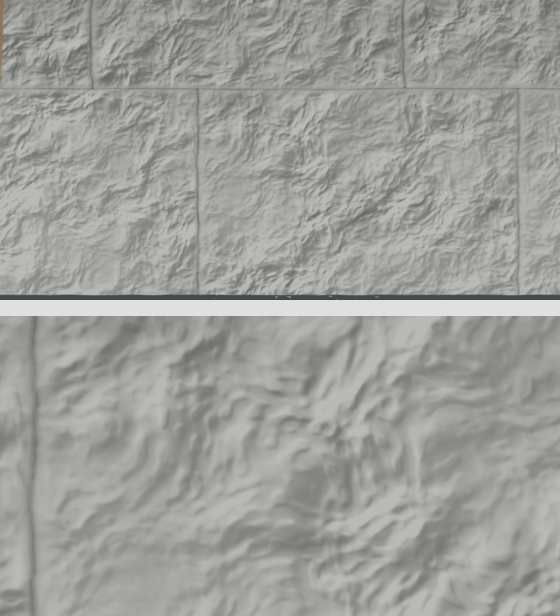
Top, the full canvas; bottom, a detail of the centre.
A Shadertoy shader for this texture:

```glsl
// Layout, in units of canvas height
const float BED_Y = 0.704;              // joint between the two courses
const vec2 UPPER = vec2(0.306, 1.041);  // first joint, stone length
const vec2 LOWER = vec2(0.658, 1.068);
const float JOINT_WIDTH = 0.0045;
const float BED_WIDTH = 0.0030;
const float JOINT_WAVER = 0.011;
const float BASE_HEIGHT = 0.017;        // dark strip under the wall

// Relief and light
const float RELIEF_FREQ = 7.0;
const vec2 RELIEF_STRETCH = vec2(0.92, 1.10);
const float RELIEF_GAIN = 0.50;
const float CHIPPING = 0.55;            // share of steep broken ledges
const float WARP = 0.030;
const float SHADE_STRENGTH = 0.044;
const float PIT_DEPTH = 0.045;
const float LIGHT_STEP = 0.005;
const vec2 LIGHT_DIR = vec2(-0.70, 0.71);

// Colours
const vec3 STONE_DARK = vec3(0.40, 0.407, 0.39);
const vec3 STONE_LIGHT = vec3(0.725, 0.73, 0.72);
const vec3 BASE_COLOR = vec3(0.26, 0.29, 0.30);
const vec3 SIDE_COLOR = vec3(0.55, 0.46, 0.36);

float hash(vec2 p) {
    uvec2 q = uvec2(ivec2(p)) * uvec2(1597u, 3859u);
    uint n = (q.x ^ (q.y << 7u)) * 747796u + 28913u;
    n = (n ^ (n >> 15u)) * 277803u;
    n = (n ^ (n >> 13u)) * 912931u;
    return float((n ^ (n >> 16u)) & 65535u) / 65536.0;
}

vec2 cellGradient(vec2 cell) {
    float a = 6.2832 * hash(cell + 557.0);
    return vec2(cos(a), sin(a));
}

float gradientNoise(vec2 p) {
    vec2 i = floor(p), f = p - i;
    vec2 w = f * f * f * (f * (f * 6.0 - 15.0) + 10.0);
    vec2 e = vec2(0.0, 1.0);
    float low = mix(dot(cellGradient(i), f),
                    dot(cellGradient(i + e.yx), f - e.yx), w.x);
    float high = mix(dot(cellGradient(i + e.xy), f - e.xy),
                     dot(cellGradient(i + e.yy), f - e.yy), w.x);
    return mix(low, high, w.y);
}

// Soft lumps mixed with flat patches that break off at steep ledges
float relief(vec2 p) {
    p += WARP * vec2(gradientNoise(p * 9.0), gradientNoise(p * 9.0 + 31.7));
    mat2 turn = mat2(0.8, 0.6, -0.6, 0.8);
    vec2 q = (p * turn) * RELIEF_FREQ * RELIEF_STRETCH;
    float height = 0.0, amp = 1.0 / RELIEF_FREQ;
    for (int i = 0; i < 4; i++) {
        float n = gradientNoise(q);
        float ledge = 0.75 * smoothstep(-0.05, 0.35, n);
        height += amp * mix(n, ledge, CHIPPING);
        q = turn * q * 2.03 + 11.3;
        amp *= RELIEF_GAIN;
    }
    return height;
}

float bump(float d, float width) {
    return exp(-d * d / (width * width));
}

void mainImage(out vec4 fragColor, in vec2 fragCoord) {
    vec2 uv = fragCoord / iResolution.y;
    float px = 1.0 / iResolution.y;

    // Courses and stones, with wavering joints
    float bed = uv.y - BED_Y + JOINT_WAVER * 0.4 * gradientNoise(vec2(uv.x * 5.0, 3.5));
    float course = step(0.0, bed);
    vec2 row = mix(LOWER, UPPER, course);
    float waver = gradientNoise(vec2(uv.y * 6.0, 8.3 + 5.0 * course))
                + 0.4 * gradientNoise(vec2(uv.y * 25.0, 2.6));
    float s = (uv.x - row.x + JOINT_WAVER * waver) / row.y;
    float joint = (s - round(s)) * row.y;
    vec2 stone = vec2(floor(s) + 4.0, course);

    // Rough face, calmer in scattered patches and along its left edge
    vec2 p = uv + 7.0 * vec2(hash(stone + 3.0), hash(stone + 19.0)) + 2.0;
    float margin = joint > 0.0 ? 0.040 : 0.018;
    float calm = max(1.0 - abs(joint) / margin, 1.0 - abs(bed) / 0.022);
    float patches = 1.0 + 0.9 * gradientNoise(p * 4.0);
    float rough = patches * mix(1.0, 0.3, smoothstep(0.0, 0.8, calm));
    float height = relief(p);
    float slope = (height - relief(p + LIGHT_DIR * LIGHT_STEP)) / LIGHT_STEP;
    slope /= sqrt(1.0 + 0.10 * slope * slope);
    slope *= slope < 0.0 ? 1.2 : 0.85;
    float pits = smoothstep(0.18, 0.5, gradientNoise(p * 7.0 + height * 5.0));

    // Broad light, relief shading, pits and fine grain
    float tone = mix(0.648, 0.583, smoothstep(0.25, 1.0, uv.y));
    tone += 0.018 * (1.0 - smoothstep(0.0, 0.7, uv.x)) * (1.0 - course);
    tone += SHADE_STRENGTH * rough * slope + 0.15 * rough * (height - 0.05);
    tone -= PIT_DEPTH * rough * pits;
    tone += 0.020 * gradientNoise(uv * 4.0 + 40.0);
    tone += 0.016 * gradientNoise(uv * 110.0);

    // Joints: dark groove, bright bevel on the lit side
    float depth = 0.85 + 0.6 * gradientNoise(uv * 9.0 + 70.0);
    tone += 0.030 * bump(joint - 0.015, 0.009) - 0.02 * bump(joint + 0.008, 0.006);
    tone -= 0.15 * depth * bump(joint, JOINT_WIDTH);
    tone += 0.016 * bump(bed - 0.014, 0.009) + 0.012 * bump(bed + 0.010, 0.008);
    tone -= 0.09 * depth * bump(bed, BED_WIDTH);
    vec3 color = mix(STONE_DARK, STONE_LIGHT, clamp((tone - 0.40) / 0.32, 0.0, 1.0));

    // Sliver of backing at the upper left
    float side = 0.011 * smoothstep(0.68, 0.95, uv.y) + 0.002 * gradientNoise(uv * 20.0);
    color = mix(color, SIDE_COLOR, course * (1.0 - smoothstep(-px, px, uv.x - side)));

    // Base strip with pale chips
    float rim = uv.y - BASE_HEIGHT - 0.002 * gradientNoise(vec2(uv.x * 14.0, 1.5));
    float chips = smoothstep(0.32, 0.5, gradientNoise(uv * vec2(45.0, 140.0)));
    chips *= bump(uv.x - 1.0, 0.35);
    vec3 base = mix(BASE_COLOR, STONE_LIGHT, 0.6 * chips);
    color = mix(base, color, smoothstep(-px, px, rim));

    fragColor = vec4(color, 1.0);
}
```
